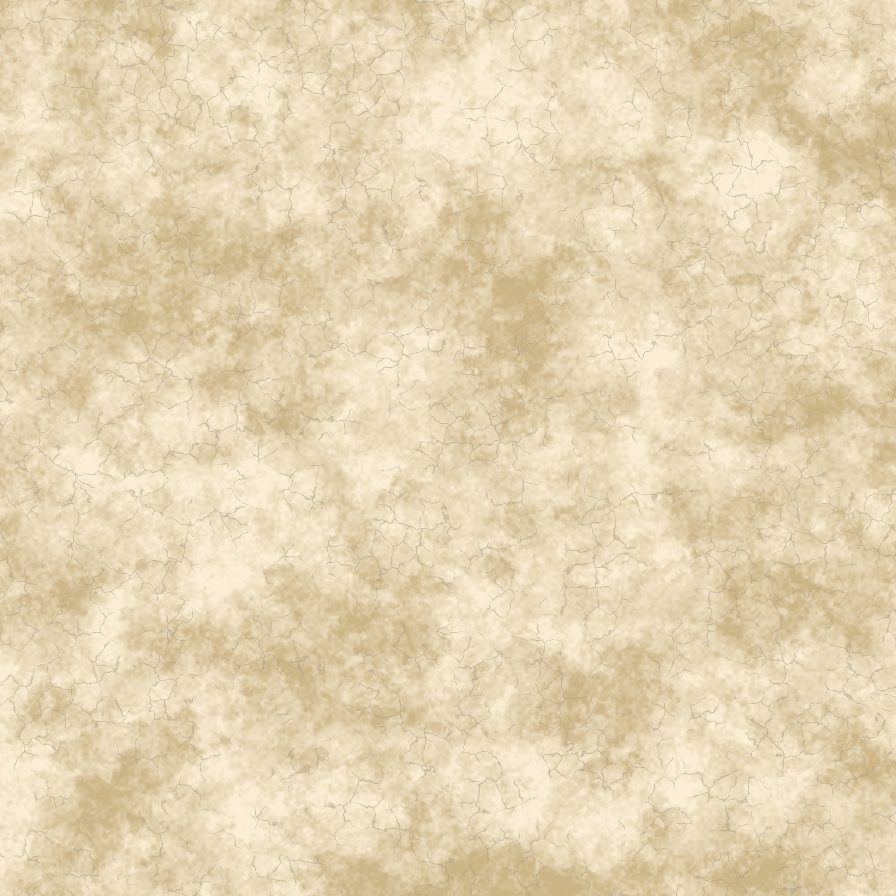
Reproduce this texture procedurally as a Shadertoy shader.

```glsl
// Mottled cream plaster with faint hairline cracks.
// Warped fractal noise makes the clouds and ragged flakes; broken,
// warped Voronoi borders make the cracks; fine noise adds grain.

#define CLOUD_SCALE 8.0
#define CLOUD_CONTRAST 1.05
#define FLAKE_SCALE 21.0
#define FLAKE_STRENGTH 0.20
#define MOTTLE_SCALE 34.0
#define MOTTLE_STRENGTH 0.75
#define GRAIN_SCALE 250.0
#define GRAIN_STRENGTH 0.24
#define CRACK_SCALE 38.0
#define CRACK_HALF_WIDTH 0.0005
#define CRACK_OPACITY 0.60

const vec3 OCHRE = vec3(0.800, 0.710, 0.530);
const vec3 SAND  = vec3(0.900, 0.838, 0.706);
const vec3 CREAM = vec3(0.990, 0.935, 0.835);
const vec3 CRACK_GREY = vec3(0.65, 0.61, 0.51);

vec2 hash22(vec2 p) {
    vec3 q = fract(p.xyx * vec3(0.1031, 0.1030, 0.0973));
    q += dot(q, q.yzx + 33.33);
    return fract((q.xx + q.yz) * q.zy);
}

float valueNoise(vec2 p) {
    vec2 cell = floor(p), f = fract(p);
    vec2 s = f * f * f * (f * (f * 6.0 - 15.0) + 10.0);
    float bottom = mix(hash22(cell).x, hash22(cell + vec2(1, 0)).x, s.x);
    float top = mix(hash22(cell + vec2(0, 1)).x, hash22(cell + vec2(1, 1)).x, s.x);
    return mix(bottom, top, s.y);
}

// Fractal noise in 0..1; each octave is turned to hide the lattice.
float fbm(vec2 p, int octaves, float gain) {
    const mat2 turn = mat2(1.6, 1.2, -1.2, 1.6);
    float sum = 0.0, total = 0.0, amplitude = 1.0;
    for (int i = 0; i < octaves; i++) {
        sum += amplitude * valueNoise(p);
        total += amplitude;
        amplitude *= gain;
        p = turn * p + 17.3;
    }
    return sum / total;
}

vec2 warp(vec2 p, int octaves) {
    return vec2(fbm(p + 3.7, octaves, 0.55), fbm(p + 51.2, octaves, 0.55)) - 0.5;
}

// Distance to the nearest Voronoi border, in cell units.
float borderDistance(vec2 p) {
    vec2 cell = floor(p), f = fract(p);
    vec2 nearest = vec2(0.0), nearestCell = vec2(0.0);
    float best = 8.0;
    for (int y = -1; y <= 1; y++)
    for (int x = -1; x <= 1; x++) {
        vec2 o = vec2(x, y);
        vec2 r = o + hash22(cell + o) - f;
        if (dot(r, r) < best) {
            best = dot(r, r);
            nearest = r;
            nearestCell = o;
        }
    }
    float border = 8.0;
    for (int y = -2; y <= 2; y++)
    for (int x = -2; x <= 2; x++) {
        vec2 o = nearestCell + vec2(x, y);
        vec2 r = o + hash22(cell + o) - f;
        vec2 gap = r - nearest;
        if (dot(gap, gap) > 0.0001)
            border = min(border, dot(0.5 * (r + nearest), normalize(gap)));
    }
    return border;
}

// Coverage of thin cracks, broken into short wandering pieces.
float cracks(vec2 uv, float pixel) {
    vec2 p = uv * CRACK_SCALE;
    float d = borderDistance(p + 0.55 * warp(p * 1.9, 3)) / CRACK_SCALE;
    float line = clamp(0.5 + (CRACK_HALF_WIDTH - d) / max(pixel, 0.0008), 0.0, 1.0);
    float pieces = smoothstep(0.42, 0.60, fbm(p * 0.9 + 80.0, 2, 0.6));
    return line * pieces;
}

void mainImage(out vec4 fragColor, in vec2 fragCoord) {
    float pixel = 1.0 / iResolution.y;
    vec2 uv = fragCoord * pixel;

    // Soft clouds, slightly wider than tall
    vec2 p = uv * CLOUD_SCALE * vec2(0.9, 1.1) + 9.0;
    float cloud = fbm(p + 0.8 * warp(p * 1.5, 4), 5, 0.66) - 0.5;
    float tone = 0.49 + CLOUD_CONTRAST * cloud;

    // Ragged pale and dark flakes gathered on the matching clouds
    float paleFlake = fbm(uv * FLAKE_SCALE + 31.0, 5, 0.78) + 0.6 * cloud;
    float darkFlake = fbm(uv * FLAKE_SCALE + 67.0, 5, 0.78) - 0.6 * cloud;
    tone += FLAKE_STRENGTH * smoothstep(0.53, 0.64, paleFlake);
    tone -= FLAKE_STRENGTH * smoothstep(0.53, 0.64, darkFlake);

    // Small mottling and fine grain
    tone += MOTTLE_STRENGTH * (fbm(uv * MOTTLE_SCALE + 5.0, 4, 0.85) - 0.5);
    tone += GRAIN_STRENGTH * (valueNoise(uv * GRAIN_SCALE) - 0.5);
    tone = clamp(tone, 0.0, 1.0);

    vec3 color = mix(OCHRE, SAND, min(tone * 2.0, 1.0));
    color = mix(color, CREAM, max(tone * 2.0 - 1.0, 0.0));
    color = mix(color, CRACK_GREY, CRACK_OPACITY * cracks(uv, pixel));
    fragColor = vec4(color, 1.0);
}
```
